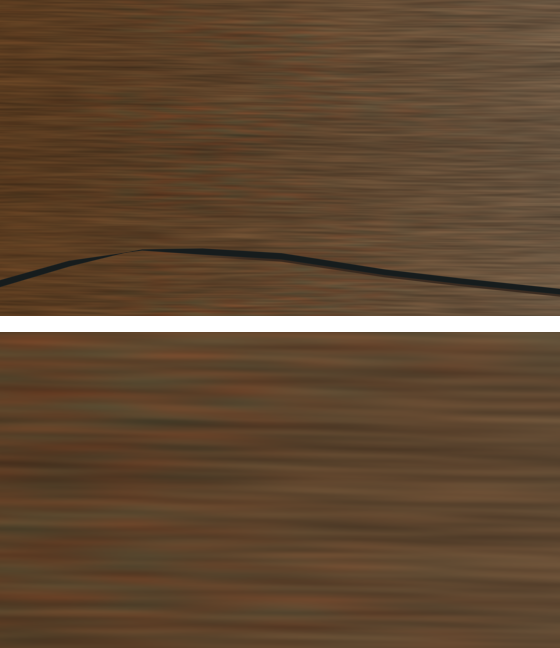
Top: the whole. Bottom: its middle third, enlarged.
A Shadertoy shader for this texture:

```glsl
#define WOOD_LEFT vec3(0.350, 0.230, 0.122)
#define WOOD_RIGHT vec3(0.412, 0.332, 0.250)
#define CABLE_COLOR vec3(0.085, 0.108, 0.112)
#define SHADE_COLOR vec3(0.205, 0.150, 0.115)
#define BAND_CONTRAST 0.17
#define FIBER_CONTRAST 0.20
#define PORE_CONTRAST 0.17
#define TINT_CONTRAST 0.10
#define SHADE_OFFSET 0.007

vec2 randomGradient(vec2 cell) {
    uvec2 q = uvec2(ivec2(cell) + 4096);
    uint h = q.x * 1597334677u ^ q.y * 3812015801u;
    h = (h ^ (h >> 15)) * 2246822519u;
    h ^= h >> 13;
    float angle = float(h & 65535u) / 65536.0 * 6.2832;
    return vec2(cos(angle), sin(angle));
}

float gradientNoise(vec2 p) {
    vec2 i = floor(p), f = p - i;
    vec2 u = f * f * f * (f * (f * 6.0 - 15.0) + 10.0);
    vec2 e = vec2(0.0, 1.0);
    float a = dot(randomGradient(i), f);
    float b = dot(randomGradient(i + e.yx), f - e.yx);
    float c = dot(randomGradient(i + e.xy), f - e.xy);
    float d = dot(randomGradient(i + e.yy), f - e.yy);
    return mix(mix(a, b, u.x), mix(c, d, u.x), u.y);
}

// Long horizontal grain, from broad bands down to fine pores
vec3 woodColor(vec2 p, float across) {
    vec2 g = p;
    g.y += 0.012 * p.x + 0.008 * gradientNoise(p * vec2(1.3, 3.0));

    float bands = gradientNoise(g * vec2(0.9, 17.0))
                + 0.7 * gradientNoise(g * vec2(1.6, 38.0) + 31.7);
    float fibers = gradientNoise(g * vec2(3.0, 85.0) + 57.3);
    float pores = gradientNoise(g * vec2(7.0, 143.0) + 91.1);
    float light = 1.0 + BAND_CONTRAST * 0.6 * bands
                + FIBER_CONTRAST * fibers + PORE_CONTRAST * pores;
    light *= 1.0 - 0.05 * exp(-pow((p.y - 0.52) / 0.16, 2.0));

    // Reddish and greenish flecks gather near the middle
    float flecks = gradientNoise(g * vec2(9.0, 70.0) + 13.9);
    float patches = smoothstep(-0.25, 0.4, gradientNoise(p * vec2(2.0, 5.0) + 7.3));
    float middle = exp(-pow((across - 0.42) / 0.3, 2.0));
    float tint = TINT_CONTRAST * flecks * (0.3 + 2.0 * patches * middle);

    vec3 base = mix(WOOD_LEFT, WOOD_RIGHT, pow(across, 1.2));
    return base * light * (1.0 + tint * vec3(1.0, -0.5, -1.0));
}

// Signed distance to a tapered stroke; points hold x, y and half width
float strokeDistance(vec2 p, vec3 a, vec3 b) {
    vec2 ab = b.xy - a.xy;
    float t = clamp(dot(p - a.xy, ab) / dot(ab, ab), 0.0, 1.0);
    return length(p - a.xy - ab * t) - mix(a.z, b.z, t);
}

float cableDistance(vec2 p) {
    vec3 path[9] = vec3[9](
        vec3(-0.05, 0.088, 0.011), vec3(0.22, 0.166, 0.009),
        vec3(0.40, 0.201, 0.000), vec3(0.45, 0.209, 0.002),
        vec3(0.64, 0.204, 0.010), vec3(0.89, 0.189, 0.010),
        vec3(1.22, 0.138, 0.009), vec3(1.45, 0.111, 0.009),
        vec3(1.83, 0.071, 0.009));
    float d = 1e3;
    for (int i = 0; i < 8; i++) d = min(d, strokeDistance(p, path[i], path[i + 1]));
    return d;
}

void mainImage(out vec4 fragColor, in vec2 fragCoord) {
    vec2 p = fragCoord / iResolution.y;
    float across = fragCoord.x / iResolution.x;
    float edge = 0.8 / iResolution.y;

    vec3 color = woodColor(p, across);

    // Brown lower rim, present only on the right-hand stretch
    float rim = cableDistance(p + vec2(0.0, SHADE_OFFSET));
    float rimMask = smoothstep(edge, -edge, rim) * smoothstep(0.5, 0.85, p.x);
    color = mix(color, SHADE_COLOR, 0.9 * rimMask);

    // Dark cable with a faint sheen on top
    float cable = cableDistance(p);
    float sheen = 1.0 + 0.12 * smoothstep(-0.004, 0.0, cable);
    color = mix(color, CABLE_COLOR * sheen, smoothstep(edge, -edge, cable));

    fragColor = vec4(color, 1.0);
}
```
